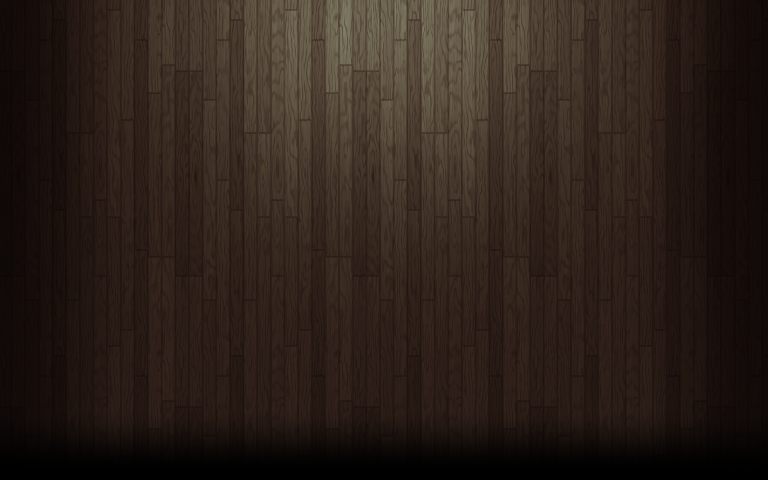
Give the GLSL for this texture, as a Shadertoy shader.

```glsl
// Dark hardwood planks under a soft lamp at the top centre, fading to black below.
// Plank columns repeat sideways and are cut into staggered boards; each board has
// its own tone, fine fibres and warped growth rings around a knot.

#define VIEW vec2(768.0, 480.0)   // board units across the canvas
#define COLUMNS 13                // plank columns in one repeat
#define REPEAT vec2(177.4, 336.0) // size of one repeat of boards
#define ORIGIN_X 175.3            // left edge of the first column
#define RING_PITCH 3.2
#define RING_DEPTH 0.20
#define FIBRE_DEPTH 0.15
#define SEAM_DEPTH 0.20
#define LAMP_SIZE vec2(0.27, 0.42)
#define LAMP_POWER 0.245
#define AMBIENT 0.115

// Board starts, lengths and tones, one entry per column
const float boardStart[COLUMNS] = float[](
    71., 71., 100., 40., 20., 133., 133., -60., 10., 120., 40., 93., 65.);
const float boardLength[COLUMNS] = float[](
    205., 205., 200., 140., 190., 167., 84., 260., 207., 210., 210., 164., 192.);
const float toneLong[COLUMNS] = float[](
    .86, .91, 1.03, 1.0, .86, 1.0, 1.05, 1.03, 1.09, 1.0, .86, .98, 1.0);
const float toneShort[COLUMNS] = float[](
    .95, 1.0, .97, 1.03, .92, 1.05, 1.0, 1.0, 1.0, 1.02, .88, 1.07, 1.07);

float hash(vec2 p) {
    vec3 q = fract(p.xyx * 0.1031);
    q += dot(q, q.yzx + 33.33);
    return fract((q.x + q.y) * q.z);
}

float noise(vec2 p) {
    vec2 i = floor(p), f = fract(p);
    f = f * f * (3.0 - 2.0 * f);
    return mix(mix(hash(i), hash(i + vec2(1, 0)), f.x),
               mix(hash(i + vec2(0, 1)), hash(i + vec2(1, 1)), f.x), f.y);
}

// Brightness of the wood surface, close to 1 on average
float planks(vec2 p, float pixel) {
    float width = REPEAT.x / float(COLUMNS);
    float column = (p.x - ORIGIN_X) / width;
    int k = int(mod(floor(column), float(COLUMNS)));
    float across = (fract(column) - 0.5) * width;

    // Position along the column and the board it falls on
    float along = mod(p.y - boardStart[k], REPEAT.y);
    float cut = boardLength[k];
    bool isLong = along < cut;
    float tone = isLong ? toneLong[k] : toneShort[k];
    vec2 seed = vec2(float(k) * 17.0 + 5.0, isLong ? 31.0 : 83.0);

    // Ring centre: two columns carry a clear knot, the rest are offset
    float place = hash(seed);
    float knotY = isLong ? cut * place : mix(cut, REPEAT.y, place);
    float shift = (hash(seed + 9.0) - 0.5) * 1.5 * width;
    float stretch = 0.08;
    bool hasKnot = isLong && (k == 1 || k == 7);
    if (hasKnot) {
        knotY = k == 1 ? 107.0 : 230.0;
        shift = 0.0;
        stretch = 0.17;
    }

    // Growth rings, fading where they are finer than a pixel
    vec2 q = vec2(across + shift, (along - knotY) * stretch);
    float warp = noise(vec2(across * 0.22, along * 0.045) + seed) * 1.7
               + noise(vec2(across * 0.5, along * 0.16) + seed) * 0.45;
    float phase = length(q) / RING_PITCH + warp;
    float ring = pow(0.5 + 0.5 * cos(6.2832 * phase), 3.0) - 0.31;
    ring *= 1.0 - smoothstep(0.45, 0.95, fwidth(phase));
    float patchy = 0.4 + 0.8 * noise(vec2(across * 0.2, along * 0.03) + seed * 2.0);
    float shade = 1.0 - RING_DEPTH * ring * patchy;
    if (hasKnot) shade -= 0.22 * exp(-dot(q, q) * 0.35);

    // Long fibres and short pores
    float fibre = noise(vec2(across * 1.1, along * 0.035) + seed * 3.0) - 0.5;
    float pore = noise(vec2(across * 1.4, along * 0.22) + seed * 5.0) - 0.5;
    shade += FIBRE_DEPTH * (fibre * 0.65 + pore * 0.5);

    // Dark seams between columns and at board ends
    float side = 0.5 * width - abs(across);
    float end = min(min(along, REPEAT.y - along), abs(along - cut));
    float seam = 1.0 - smoothstep(0.2, 0.6 + pixel, min(side, end));
    return tone * shade * (1.0 - SEAM_DEPTH * seam);
}

// Red level of the lit wood; x is centred, y runs down from the top
float lighting(vec2 p) {
    vec2 lamp = p / LAMP_SIZE;
    float glow = LAMP_POWER * exp(-dot(lamp, lamp));
    float vignette = 1.0 - smoothstep(0.30, 0.51, abs(p.x));
    return 0.068 + vignette * (AMBIENT + glow - 0.025 * p.y);
}

void mainImage(out vec4 fragColor, in vec2 fragCoord) {
    vec2 uv = fragCoord / iResolution.xy;
    uv.y = 1.0 - uv.y;
    float pixel = VIEW.y / iResolution.y;

    float level = lighting(uv - vec2(0.5, 0.0)) * planks(uv * VIEW, pixel);

    // Brown ramp: shadows are redder, highlights greyer
    vec3 wood = level * (vec3(1.0, 0.52, 0.40) + level * vec3(0.0, 0.95, 0.80));

    float floorFade = 1.0 - smoothstep(0.85, 0.988, uv.y);
    fragColor = vec4(wood * floorFade, 1.0);
}
```
